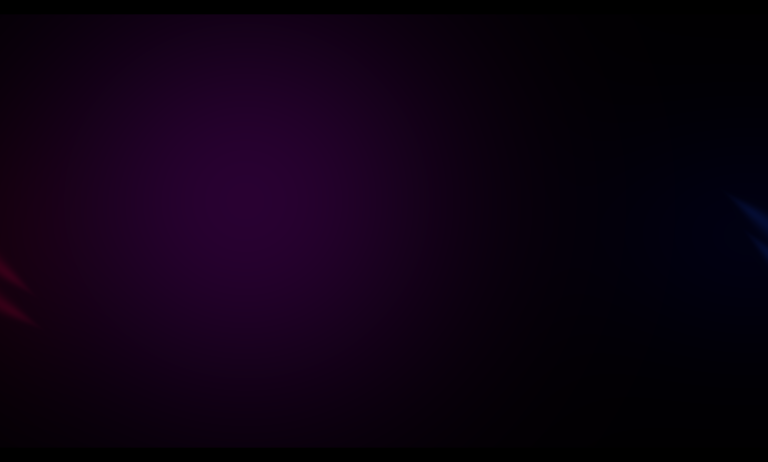
Reproduce this background procedurally as a WebGL 1 fragment shader.

```glsl
precision highp float;
// A dark stage: a wide violet glow left of centre, faint red and blue side
// lights with tapered streaks, and black bars along the top and bottom.
// Glows are Gaussians and streaks are tapered segments, in units of canvas height.

uniform vec2 u_resolution;

const vec3 BASE_COLOR = vec3(0.003, 0.0, 0.005);
const vec3 VIOLET = vec3(0.157, 0.004, 0.188);
const vec3 RED = vec3(0.040, 0.0, 0.006);
const vec3 BLUE = vec3(0.0, 0.002, 0.062);
const vec3 RED_STREAK = vec3(0.13, 0.0, 0.035);
const vec3 BLUE_STREAK = vec3(0.012, 0.045, 0.13);

// Horizontal positions are fractions of the width, vertical ones of the height.
const vec2 VIOLET_CENTER = vec2(0.32, 0.565);
const vec2 RED_CENTER = vec2(0.0, 0.45);
const vec2 BLUE_CENTER = vec2(0.98, 0.49);
const vec2 VIOLET_SIZE = vec2(0.465, 0.455);
const vec2 RED_SIZE = vec2(0.20, 0.30);
const vec2 BLUE_SIZE = vec2(0.34, 0.26);

// Streak tips are measured inward from their side of the canvas.
const vec2 RED_TIP = vec2(0.088, 0.350);
const vec2 RED_STEP = vec2(0.015, -0.069);
const vec2 BLUE_TIP = vec2(0.105, 0.593);
const vec2 BLUE_STEP = vec2(-0.044, -0.082);
const float RED_SLOPE = 0.80;
const float BLUE_SLOPE = -0.75;
const float STREAK_LENGTH = 0.16;
const float STREAK_WIDTH = 0.022;
const float BAR_HEIGHT = 0.031;
const float BAR_SOFTNESS = 0.002;

float glow(vec2 offset, vec2 size) {
    vec2 q = offset / size;
    return exp(-dot(q, q));
}

// Brightens and widens from the tip towards the side of the canvas.
float streak(vec2 p, vec2 tip, float slope) {
    vec2 axis = normalize(vec2(-1.0, slope));
    vec2 d = p - tip;
    float along = clamp(dot(d, axis) / STREAK_LENGTH, 0.0, 1.0);
    float across = dot(d, vec2(-axis.y, axis.x));
    float width = STREAK_WIDTH * along + 0.001;
    return smoothstep(0.0, 0.6, along) * exp(-across * across / (width * width));
}

void main() {
    vec2 uv = gl_FragCoord.xy / u_resolution;
    float aspect = u_resolution.x / u_resolution.y;
    vec2 scale = vec2(aspect, 1.0);
    vec2 fromLeft = uv * scale;
    vec2 fromRight = vec2(aspect - fromLeft.x, fromLeft.y);

    // Broad lights
    vec3 color = BASE_COLOR;
    color += VIOLET * glow((uv - VIOLET_CENTER) * scale, VIOLET_SIZE);
    color += RED * glow((uv - RED_CENTER) * scale, RED_SIZE);
    color += BLUE * glow((uv - BLUE_CENTER) * scale, BLUE_SIZE);

    // Paired streaks on both sides
    for (int i = 0; i < 2; i++) {
        float n = float(i);
        color += RED_STREAK * streak(fromLeft, RED_TIP + n * RED_STEP, RED_SLOPE - 0.2 * n);
        color += BLUE_STREAK * streak(fromRight, BLUE_TIP + n * BLUE_STEP, BLUE_SLOPE - 0.2 * n);
    }

    // Black bars
    float edge = min(uv.y, 1.0 - uv.y);
    color *= smoothstep(BAR_HEIGHT - BAR_SOFTNESS, BAR_HEIGHT + BAR_SOFTNESS, edge);

    gl_FragColor = vec4(color, 1.0);
}
```
